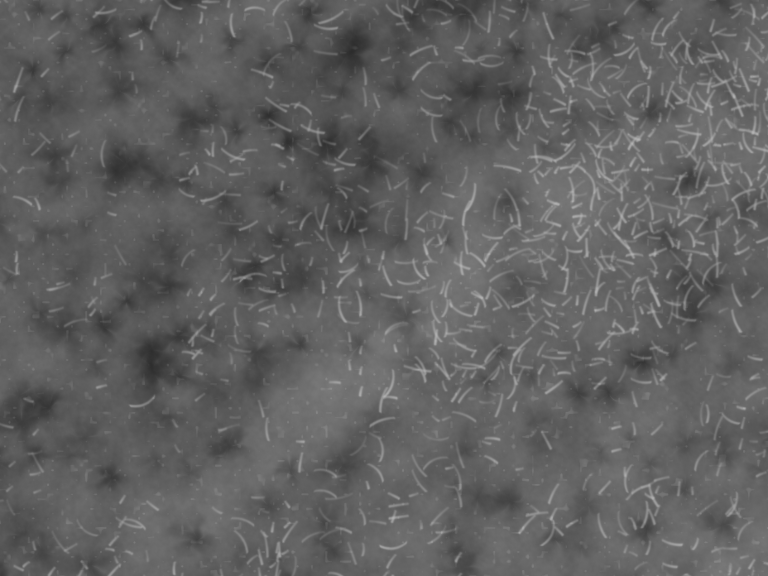
This texture is drawn by a Shadertoy shader. Its source:

```glsl
// Grey felted surface with slanted soft streaks, dark spiky pits and pale needles.
// Streaks and mottling are stretched value noise; pits and needles are
// scattered over jittered grids, with needles clustering to the upper right.

#define BASE_GREY 0.374
#define STREAK_ANGLE 0.68
#define STREAK_CONTRAST 0.11
#define MOTTLE_CONTRAST 0.10
#define GRAIN_CONTRAST 0.045
#define PIT_CELL 0.072
#define PIT_DEPTH 0.21
#define NEEDLE_CELL 0.036
#define NEEDLE_WIDTH 0.0024
#define NEEDLE_GLOW 0.27
#define NEEDLES_PER_CELL 3

float hash(vec2 p) {
    return fract(sin(dot(p, vec2(127.1, 311.7))) * 43758.5453);
}

vec2 hash2(vec2 p) {
    return vec2(hash(p), hash(p + 37.3));
}

float noise(vec2 p) {
    vec2 i = floor(p), f = fract(p);
    f = f * f * (3.0 - 2.0 * f);
    return mix(mix(hash(i), hash(i + vec2(1, 0)), f.x),
               mix(hash(i + vec2(0, 1)), hash(i + vec2(1, 1)), f.x), f.y);
}

float fbm(vec2 p) {
    float sum = 0.0, weight = 0.5;
    for (int i = 0; i < 4; i++) {
        sum += weight * noise(p);
        p = mat2(1.6, 1.2, -1.2, 1.6) * p + 5.7;
        weight *= 0.5;
    }
    return sum / 0.9375;
}

// Slanted bands, centred on zero
float streaks(vec2 p) {
    float c = cos(STREAK_ANGLE), s = sin(STREAK_ANGLE);
    vec2 q = vec2(c * p.x + s * p.y, c * p.y - s * p.x);
    float broad = noise(q * vec2(1.1, 8.0) + 3.0);
    float fine = noise(q * vec2(1.8, 24.0) + 11.0);
    return 0.65 * broad + 0.35 * fine - 0.5;
}

// Dark blots with ragged rays, commoner in the dark streaks
float pits(vec2 p) {
    p += 0.012 * (vec2(noise(p * 60.0), noise(p * 60.0 + 19.0)) - 0.5);
    vec2 cell = floor(p / PIT_CELL);
    float shade = 0.0;
    for (int y = -1; y <= 1; y++)
    for (int x = -1; x <= 1; x++) {
        vec2 id = cell + vec2(x, y);
        vec2 centre = (id + hash2(id + 4.1)) * PIT_CELL;
        float chance = 0.62 - 1.3 * streaks(centre);
        if (hash(id + 8.7) > chance) continue;
        vec2 d = p - centre;
        float a = atan(d.y, d.x), phase = 6.283 * hash(id + 2.9);
        float rays = 0.5 * abs(cos(2.5 * a + phase)) + 0.5 * abs(cos(1.5 * a - 2.0 * phase));
        float size = mix(0.012, 0.027, hash(id + 6.3)) * (0.45 + 0.85 * rays);
        float depth = mix(0.25, 1.0, hash(id + 9.9));
        shade += depth * exp(-pow(length(d) / size, 1.4));
    }
    return 1.0 - exp(-1.2 * shade);
}

// Share of needles present around a point
float needleDensity(vec2 p) {
    float clumps = smoothstep(0.3, 0.8, noise(p * 8.0 + 2.0));
    float corner = exp(-7.0 * dot(p - vec2(1.2, 0.72), p - vec2(1.2, 0.72)));
    return (0.14 + 0.14 * p.x + 0.3 * corner) * (0.4 + 1.3 * clumps);
}

// Thin tapered pale fibres in all directions
float needles(vec2 p) {
    vec2 cell = floor(p / NEEDLE_CELL);
    float light = 0.0;
    for (int y = -1; y <= 1; y++)
    for (int x = -1; x <= 1; x++)
    for (int k = 0; k < NEEDLES_PER_CELL; k++) {
        vec2 id = cell + vec2(x, y);
        vec2 seed = id + 71.3 * float(k + 1);
        vec2 centre = (id + hash2(seed)) * NEEDLE_CELL;
        if (hash(seed + 5.5) > needleDensity(centre)) continue;
        float angle = 3.1416 * hash(seed + 1.7);
        vec2 dir = vec2(cos(angle), sin(angle));
        float reach = mix(0.005, 0.023, pow(hash(seed + 3.1), 1.5));
        vec2 d = p - centre;
        float along = dot(d, dir);
        float bend = (hash(seed + 7.7) - 0.5) * 30.0;
        float across = dot(d, vec2(-dir.y, dir.x)) + bend * along * along;
        float past = max(abs(along) - reach, 0.0);
        float taper = 1.0 - 0.45 * smoothstep(-reach, reach, along);
        float glow = exp(-(across * across + past * past) / (NEEDLE_WIDTH * NEEDLE_WIDTH));
        light += taper * mix(0.25, 1.0, hash(seed + 9.1)) * glow;
    }
    return 1.0 - exp(-light);
}

void mainImage(out vec4 fragColor, in vec2 fragCoord) {
    vec2 p = fragCoord / iResolution.y;

    // Ground
    float grey = BASE_GREY + STREAK_CONTRAST * streaks(p);
    grey += MOTTLE_CONTRAST * (fbm(p * 16.0) - 0.5);
    grey += GRAIN_CONTRAST * (fbm(p * 110.0 + 31.0) - 0.5);
    grey += 0.07 * smoothstep(0.78, 1.0, noise(p * 120.0 + 50.0));

    // Pits below, needles on top
    grey -= PIT_DEPTH * pits(p);
    grey += 0.02 + NEEDLE_GLOW * 1.3 * needles(p);
    fragColor = vec4(vec3(clamp(grey, 0.0, 1.0)), 1.0);
}
```
